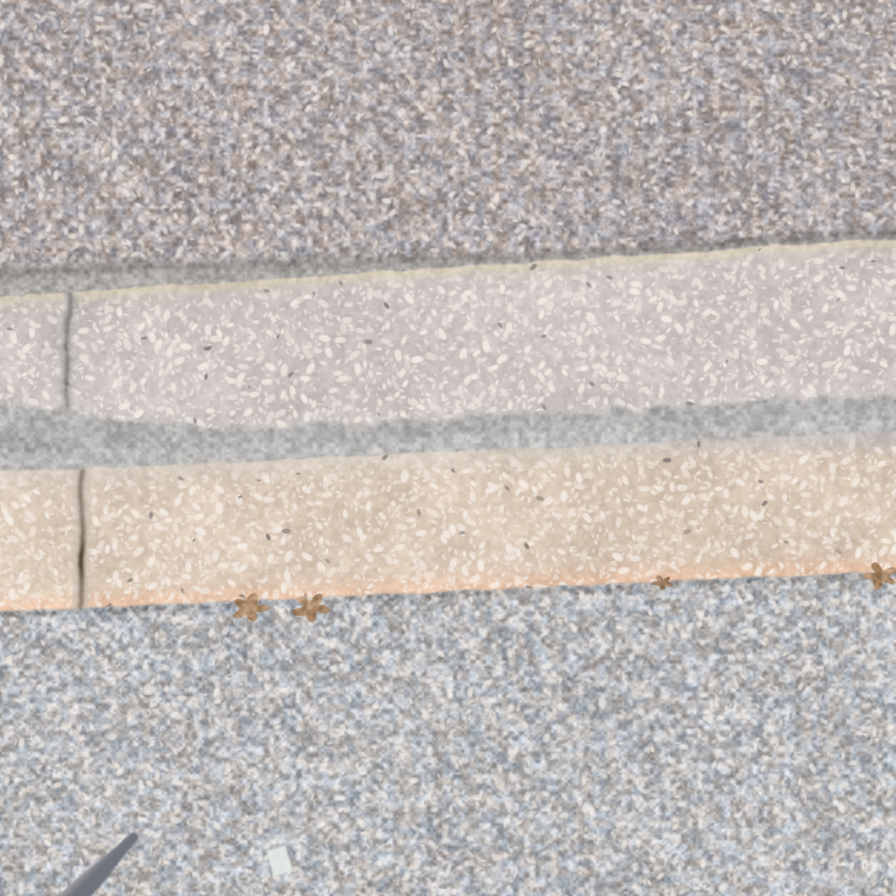
Give the GLSL for this texture, as a Shadertoy shader.

```glsl
// Two pale stone kerbs with a mortar seam between areas of speckled asphalt.
const vec3 UPPER_ASPHALT = vec3(0.685, 0.655, 0.655);
const vec3 LOWER_ASPHALT = vec3(0.725, 0.727, 0.735);
const vec3 UPPER_KERB = vec3(0.795, 0.765, 0.750);
const vec3 LOWER_KERB = vec3(0.860, 0.790, 0.725);
const vec3 MORTAR = vec3(0.695, 0.690, 0.685);
const vec3 PEBBLE = vec3(0.965, 0.935, 0.905);
const vec3 LEAF = vec3(0.67, 0.53, 0.40);
const float GRAIN_SCALE = 165.0;
const float GRAIN_CONTRAST = 0.44;
const float PEBBLE_SCALE = 82.0;
const float EDGE_WOBBLE = 0.007;

float hash(vec2 p) {
    return fract(sin(dot(p, vec2(127.1, 311.7))) * 43758.5453);
}

float noise(vec2 p) {
    vec2 i = floor(p), f = fract(p);
    f = f * f * (3.0 - 2.0 * f);
    return mix(mix(hash(i), hash(i + vec2(1, 0)), f.x),
               mix(hash(i + vec2(0, 1)), hash(i + vec2(1, 1)), f.x), f.y);
}

float fbm(vec2 p) {
    float sum = 0.0, weight = 0.5;
    for (int i = 0; i < 4; i++) {
        sum += weight * noise(p);
        p = p * 2.03 + 17.3;
        weight *= 0.5;
    }
    return sum / 0.9375;
}

// Scattered rounded stones; density is the share of filled cells.
float stones(vec2 p, float density, float size, float blur) {
    vec2 cell = floor(p);
    float cover = 0.0;
    for (int y = -1; y <= 1; y++)
    for (int x = -1; x <= 1; x++) {
        vec2 id = cell + vec2(x, y);
        vec2 d = p - id - vec2(hash(id), hash(id + 37.0));
        float turn = 6.283 * hash(id + 11.0);
        float stretch = 1.0 + 0.3 * cos(2.0 * (atan(d.y, d.x + 1e-5) - turn));
        float radius = size * mix(0.35, 1.0, hash(id + 71.0));
        float stone = 1.0 - smoothstep(radius - blur, radius + blur, length(d) * stretch);
        cover = max(cover, stone * step(hash(id + 5.0), density) * mix(0.55, 1.0, hash(id + 23.0)));
    }
    return cover;
}

float segment(vec2 p, vec2 a, vec2 b) {
    vec2 ab = b - a;
    return length(p - a - ab * clamp(dot(p - a, ab) / dot(ab, ab), 0.0, 1.0));
}

float fill(float d, float blur) {
    return 1.0 - smoothstep(-blur, blur, d);
}

// Soft line at a signed distance of zero.
float glow(float d, float width) {
    return exp(-d * d / (width * width));
}

void mainImage(out vec4 fragColor, in vec2 fragCoord) {
    vec2 uv = fragCoord / iResolution.xy;
    float px = 1.0 / min(iResolution.x, iResolution.y);
    float soft = max(1.2 * px, 0.002);

    // Kerb borders, each a slanted line with a rough outline
    float wobble = (fbm(uv * 38.0) - 0.5) * EDGE_WOBBLE;
    float upperTop = 0.668 + 0.066 * uv.x + wobble;
    float upperBase = 0.507 + 0.053 * uv.x + 0.04 * exp(-uv.x * uv.x / 0.0225) + 2.0 * wobble;
    float lowerTop = 0.473 + 0.046 * uv.x + wobble;
    float lowerBase = 0.317 + 0.046 * uv.x + 0.6 * wobble;

    // Asphalt grain with bright and dark chips
    float grain = 0.65 * noise(uv * GRAIN_SCALE) + 0.35 * noise(uv * GRAIN_SCALE * 1.9 + 9.0) - 0.5;
    float isUpper = smoothstep(-0.01, 0.01, uv.y - 0.5);
    vec3 col = mix(LOWER_ASPHALT, UPPER_ASPHALT, isUpper);
    col += GRAIN_CONTRAST * grain + 0.07 * (fbm(uv * 14.0) - 0.5);
    col += 0.06 * (noise(uv * 110.0 + 50.0) - 0.5) * vec3(1.0, 0.0, -1.0);
    col = mix(col, PEBBLE, 0.75 * stones(uv * 105.0, 0.36, 0.42, 0.20));
    col = mix(col, vec3(0.49, 0.47, 0.47), 0.5 * stones(uv * 120.0 + 40.0, 0.25, 0.38, 0.20));

    // Worn dust and shadow along the upper border
    float above = uv.y - upperTop;
    float dustWidth = mix(0.036, 0.010, smoothstep(0.0, 0.65, uv.x));
    vec3 dust = vec3(0.675, 0.66, 0.645) + 0.22 * grain;
    col = mix(col, dust, 0.8 * isUpper * fill(above - dustWidth, 0.008));
    col -= 0.13 * glow(above - dustWidth * 0.75, 0.006) * (0.4 + 0.6 * noise(uv * 45.0));

    // Mortar seam between the kerbs
    float inKerbs = fill(above, soft) * fill(lowerBase - uv.y, soft);
    vec3 mortar = MORTAR + 0.24 * grain + 0.07 * (fbm(uv * 22.0) - 0.5);
    mortar = mix(mortar, PEBBLE, 0.3 * stones(uv * 95.0, 0.12, 0.3, 0.15));
    mortar += 0.05 * glow(uv.y - lowerTop - 0.008, 0.01);
    col = mix(col, mortar, inKerbs);

    // Kerb stone, stained edges and embedded pebbles
    float upper = fill(above, soft) * fill(upperBase - uv.y, 0.004);
    float lower = fill(uv.y - lowerTop, soft) * fill(lowerBase - uv.y, soft);
    vec3 upperStone = UPPER_KERB + vec3(0.05, 0.035, -0.03) * glow(above, 0.009);
    vec3 lowerStone = LOWER_KERB - 0.025 * glow(uv.x - 0.80, 0.22);
    lowerStone = mix(lowerStone, vec3(0.835, 0.80, 0.755), 0.8 * glow(uv.y - lowerTop, 0.022));
    lowerStone += vec3(0.06, -0.01, -0.05) * glow(uv.y - lowerBase, 0.016);
    vec3 kerb = mix(lowerStone, upperStone, isUpper);
    kerb += 0.11 * grain + 0.10 * (fbm(uv * 18.0 + 6.0) - 0.5);
    float inset = smoothstep(0.0, 0.026, min(upperTop - uv.y, abs(uv.y - lowerTop)));
    float pebbles = max(stones(uv * PEBBLE_SCALE, 0.62, 0.40, 0.13),
                        0.8 * stones(uv * PEBBLE_SCALE * 1.6 + 31.0, 0.42, 0.38, 0.18));
    kerb = mix(kerb, PEBBLE, 0.88 * pebbles * mix(0.25, 1.0, inset));
    kerb = mix(kerb, vec3(0.45, 0.42, 0.41), 0.75 * stones(uv * 44.0 + 70.0, 0.07, 0.16, 0.06));
    col = mix(col, kerb, max(upper, lower));
    col -= 0.10 * glow(uv.y - lowerBase + 0.004, 0.004);

    // Vertical joints
    float bend = 0.006 * (fbm(vec2(uv.y * 35.0, 4.0)) - 0.5);
    float upperJoint = abs(uv.x - 0.076 - 0.05 * max(uv.y - 0.62, 0.0) - bend);
    float lowerJoint = abs(uv.x - 0.091 - bend);
    col = mix(col, MORTAR + 0.15 * grain, 0.75 * upper * fill(upperJoint - 0.007, 0.004));
    col -= 0.16 * upper * glow(upperJoint, 0.003);
    col = mix(col, vec3(0.80, 0.76, 0.71), 0.7 * lower * fill(lowerJoint - 0.010, 0.004));
    col -= lower * (0.25 + 0.25 * glow(uv.y - 0.375, 0.02)) * glow(lowerJoint, 0.0035);

    // Fallen leaves: xy is the place, z the radius
    vec3 leaves[4] = vec3[4](vec3(0.278, 0.321, 0.026), vec3(0.347, 0.322, 0.025),
                             vec3(0.740, 0.350, 0.014), vec3(0.983, 0.357, 0.023));
    for (int i = 0; i < 4; i++) {
        vec2 d = (uv - leaves[i].xy) * vec2(1.0, 1.35);
        float angle = atan(d.y, d.x + 1e-5);
        float lobes = 0.66 + 0.22 * cos(5.0 * angle + float(i)) + 0.25 * (noise(uv * 130.0) - 0.5);
        vec3 leaf = LEAF * (i == 2 ? 0.85 : 1.0) + 0.35 * grain;
        col = mix(col, leaf, 0.9 * fill(length(d) - leaves[i].z * lobes, soft));
    }

    // Dark blade and pale scrap near the lower border
    float blade = segment(uv, vec2(0.075, -0.008), vec2(0.149, 0.066));
    vec3 steel = mix(vec3(0.44, 0.45, 0.49), vec3(0.62, 0.62, 0.64), smoothstep(0.0, 0.02, uv.y - uv.x + 0.083));
    col = mix(col, steel, fill(blade - mix(0.013, 0.005, smoothstep(0.0, 0.07, uv.y)), soft));
    vec2 scrap = abs(mat2(0.96, -0.28, 0.28, 0.96) * (uv - vec2(0.312, 0.039))) - vec2(0.011, 0.015);
    col = mix(col, vec3(0.89, 0.92, 0.91), 0.9 * fill(max(scrap.x, scrap.y), soft));

    fragColor = vec4(clamp(col, 0.0, 1.0), 1.0);
}
```
